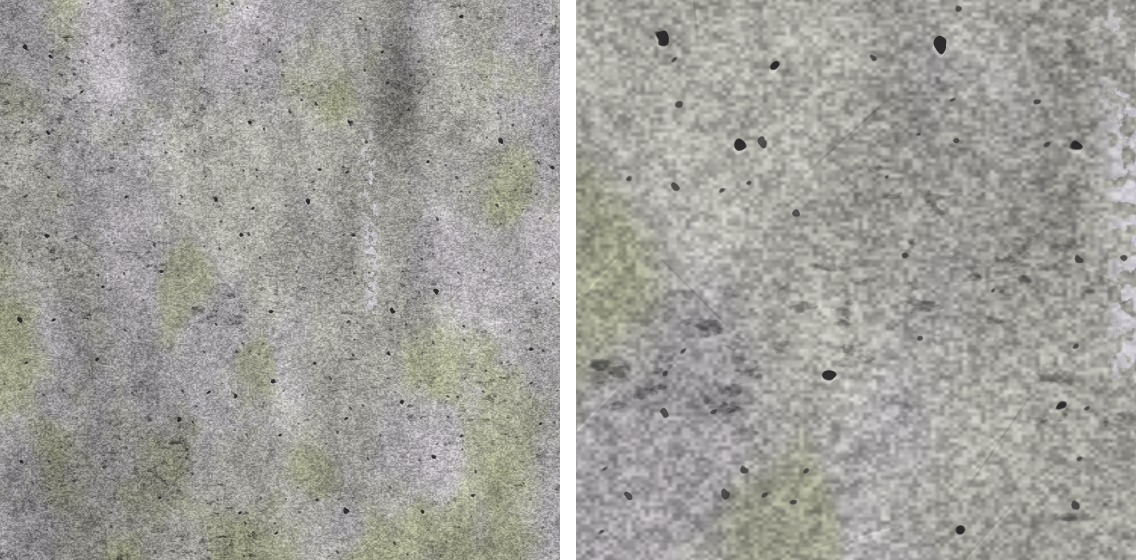
Left: the whole. Right: its middle third, enlarged.
Give the GLSL for this texture, as a WebGL 2 fragment shader.

```glsl
#version 300 es
precision highp float;
// Weathered concrete wall: rain streaks, mossy blotches, fine grain, pores and a lime run.
uniform vec2 u_resolution;
out vec4 fragColor;

// Integer hash of a lattice cell, returning two values in 0..1
vec2 hash2(vec2 cell, uint seed) {
    uvec2 v = uvec2(ivec2(cell)) + uvec2(seed * 747u, seed * 1319u);
    v = v * 1664525u + 1013904223u;
    v.x += v.y * 1664525u;
    v.y += v.x * 1664525u;
    v ^= v >> 16u;
    v.x += v.y * 1664525u;
    v.y += v.x * 1664525u;
    v ^= v >> 16u;
    return vec2(v >> 8u) / 16777216.0;
}

float noise(vec2 p, uint seed) {
    vec2 cell = floor(p), f = fract(p);
    vec2 w = f * f * (3.0 - 2.0 * f);
    float low = mix(hash2(cell, seed).x, hash2(cell + vec2(1, 0), seed).x, w.x);
    float high = mix(hash2(cell + vec2(0, 1), seed).x, hash2(cell + 1.0, seed).x, w.x);
    return mix(low, high, w.y);
}

float fbm(vec2 p, uint seed) {
    float sum = 0.0, amplitude = 0.5;
    for (uint i = 0u; i < 5u; i++) {
        sum += amplitude * noise(p, seed + i);
        p = mat2(1.92, 0.56, -0.56, 1.92) * p + 7.3;
        amplitude *= 0.5;
    }
    return sum / 0.96875;
}

// Soft vertical band around a centre point
float band(vec2 p, vec2 centre, vec2 halfSize) {
    vec2 d = (p - centre) / halfSize;
    return exp(-d.x * d.x) * (1.0 - smoothstep(0.75, 1.1, abs(d.y)));
}

// Coverage of ragged round holes, at most one per grid cell
float pores(vec2 p, float grid, float chance, float radius, float pixel, uint seed) {
    vec2 cell = floor(p * grid);
    vec2 pick = hash2(cell, seed);
    vec2 centre = (cell + 0.2 + 0.6 * hash2(cell, seed + 1u)) / grid;
    vec2 d = p - centre;
    d.y += d.x * (pick.y - 0.5);
    d.x *= mix(0.65, 1.1, pick.y);
    float size = radius * mix(0.5, 1.25, pick.y * pick.y);
    float edge = length(d) + size * 0.9 * (noise(p * 0.9 / radius, seed + 2u) - 0.5);
    return step(pick.x, chance) * (1.0 - smoothstep(size - pixel, size + pixel, edge));
}

// Coverage of short hairline scratches, at most one per grid cell
float scratches(vec2 p, float grid, float chance, float pixel, uint seed) {
    vec2 cell = floor(p * grid);
    vec2 pick = hash2(cell, seed);
    float angle = 6.2832 * pick.y;
    vec2 direction = vec2(cos(angle), sin(angle));
    vec2 d = p - (cell + 0.5) / grid;
    float across = abs(dot(d, vec2(-direction.y, direction.x)));
    float along = abs(dot(d, direction)) * grid;
    float line = 1.0 - smoothstep(0.0003, 0.0005 + pixel, across);
    return step(pick.x, chance) * line * (1.0 - smoothstep(0.2, 0.45, along));
}

void main() {
    vec2 p = gl_FragCoord.xy / u_resolution.y;
    float pixel = 1.0 / u_resolution.y;

    // Broad tone: vertical rain streaks, cloudy blotches and small mottling
    float streak = fbm(p * vec2(7.0, 1.8), 11u) - 0.5;
    float blotch = fbm(p * vec2(10.0, 7.0), 23u) - 0.5;
    float mottle = fbm(p * vec2(34.0, 40.0), 37u) - 0.5;
    float tone = 0.645 + 0.33 * streak + 0.23 * blotch + 0.13 * mottle;
    tone += 0.05 * (p.y - 0.5);

    // Dark stain running down from the upper edge
    float stain = band(p, vec2(0.71, 1.0), vec2(0.035, 0.27));
    tone -= 0.13 * stain * (0.6 + 0.8 * fbm(p * 16.0, 43u));

    // Sandy grain, slightly flattened
    float coarse = noise(p * vec2(170.0, 240.0), 51u) - 0.5;
    float fine = noise(p * vec2(370.0, 450.0), 57u) - 0.5;
    tone += 0.14 * coarse + 0.23 * fine;

    // Ragged dark flecks gathered in worn areas
    float worn = smoothstep(0.42, 0.65, fbm(p * vec2(8.0, 11.0), 61u));
    float fleck = smoothstep(0.62, 0.8, fbm(p * vec2(75.0, 120.0), 67u));
    tone -= 0.2 * worn * fleck;
    tone += 0.06 * scratches(p, 13.0, 0.35, pixel, 71u);
    tone -= 0.07 * scratches(p + 0.37, 11.0, 0.3, pixel, 73u);

    // Warm and violet greys, with olive growth in the darker, lower parts
    float violet = smoothstep(0.4, 0.6, fbm(p * vec2(5.0, 3.0) + 3.0, 79u));
    vec3 colour = tone * mix(vec3(1.005, 1.0, 0.96), vec3(1.005, 0.985, 1.01), violet);
    float moss = smoothstep(0.52, 0.75, fbm(p * vec2(9.0, 6.0), 83u) + 0.12 * (0.5 - p.y));
    colour *= mix(vec3(1.0), vec3(0.94, 0.96, 0.84), moss);

    // Broken, powdery lime run
    float wander = 0.016 * (fbm(vec2(p.y * 9.0, 2.0), 89u) - 0.5);
    float run = band(p, vec2(0.66 + wander, 0.6), vec2(0.015, 0.18));
    float powder = fbm(p * vec2(130.0, 120.0), 97u) + 0.25 * (fbm(p * 14.0, 101u) - 0.5);
    float lime = run * smoothstep(0.47, 0.6, powder);
    colour = mix(colour, vec3(0.83, 0.82, 0.86) + 0.12 * fine, 0.8 * lime);

    // Open pores, with a faint lit lower lip
    vec2 lip = vec2(0.0006, 0.0022);
    float large = pores(p, 15.0, 0.28, 0.0042, pixel, 107u);
    float small = pores(p, 42.0, 0.17, 0.0023, pixel, 113u);
    colour += 0.1 * pores(p + lip, 15.0, 0.28, 0.0042, pixel, 107u);
    colour = mix(colour, vec3(0.13, 0.12, 0.13), 0.92 * large);
    colour = mix(colour, vec3(0.22, 0.21, 0.21), 0.8 * small);

    fragColor = vec4(clamp(colour, 0.0, 1.0), 1.0);
}
```
